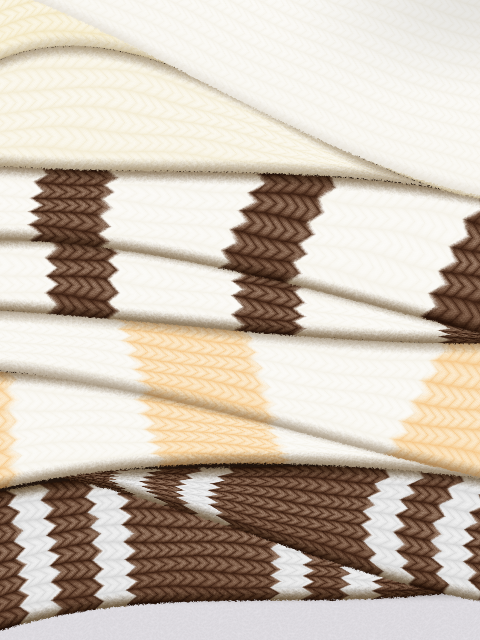
A WebGL 2 fragment shader for this texture:

```glsl
#version 300 es
precision highp float;
// A stack of folded ribbed knits: cream and white folds with brown or tan bands, brown folds below.

uniform vec2 u_resolution;
out vec4 fragColor;

const float PI = 3.14159;
const float ASPECT = 0.75;       // canvas width over height
const float SLANT = 0.95;        // lean of the strands in each rib
const float DEPTH = 1.75;        // how far yarn darkens in its grooves
const float FUZZ = 0.005;        // roughness of the fold edges
const float GAP_WIDTH = 0.022;   // reach of the shadow between folds
const vec3 WHITE = vec3(0.985, 0.98, 0.965);
const vec3 CREAM = vec3(0.98, 0.96, 0.895);
const vec3 TAN = vec3(0.985, 0.91, 0.79);
const vec3 BROWN = vec3(0.55, 0.43, 0.35);
const vec3 PALE = vec3(0.93, 0.93, 0.93);
const vec3 DARK = vec3(0.13, 0.08, 0.05);
const vec3 FLOOR = vec3(0.87, 0.86, 0.88);
const vec3 GAP_TINT = vec3(0.50, 0.41, 0.29);
const vec4 NONE = vec4(-9.0);

// Edge heights are given at x = 0, 1/3, 2/3 and 1, measured downward.
struct Fold {
    vec4 top, base;
    float rows, stitch;
    vec3 yarn, dye;
    vec4 bands, lean;
    float halfBand, bow, gap;
};

float hash(vec2 p) {
    return fract(sin(dot(p, vec2(127.1, 311.7))) * 43758.5);
}

// Distance to the nearest scattered point.
float cellular(vec2 p) {
    vec2 cell = floor(p);
    float nearest = 2.0;
    for (int j = -1; j <= 1; j++)
        for (int i = -1; i <= 1; i++) {
            vec2 c = cell + vec2(i, j);
            vec2 point = c + vec2(hash(c), hash(c + 19.3));
            nearest = min(nearest, distance(p, point));
        }
    return nearest;
}

// Cubic through four evenly spaced heights.
float bend(vec4 h, float x) {
    float t = 3.0 * x, a = t - 1.0, b = t - 2.0, c = t - 3.0;
    return dot(h, vec4(-a * b * c / 6.0, t * b * c / 2.0, -t * a * c / 2.0, t * a * b / 6.0));
}

void drawFold(inout vec3 col, vec2 p, float fuzz, Fold f) {
    float top = bend(f.top, p.x), base = bend(f.base, p.x);
    float v = (p.y - top) / max(base - top, 0.001);

    // Slanted strands mirrored about the middle of each rib
    float rib = v * f.rows + 0.10 * sin(p.x * 21.0 + v * 8.0);
    float across = 2.0 * abs(fract(rib) - 0.5);
    float row = floor(rib);
    float along = p.x * ASPECT / f.stitch + SLANT * across + hash(vec2(row, f.rows));
    along += 0.12 * sin(p.x * 47.0 + row * 2.3);
    float strand = sqrt(abs(sin(PI * along)));
    float fibre = sin(along * 25.0 + across * 11.0) * sin(along * 9.0 - across * 17.0);
    float light = mix(0.3, 1.0, strand) * (1.0 - 0.75 * pow(across, 4.0));
    light += 0.07 * fibre + 0.22 * (fuzz - 0.5);
    light *= 0.8 + 0.25 * sin(PI * clamp(v * 0.85 + 0.1, 0.0, 1.0));

    // Dyed bands follow the strands, so their sides zigzag
    float x = p.x + SLANT * (across - 0.5) * f.stitch / ASPECT;
    float soft = 0.1 * f.halfBand + 0.001, dyed = 0.0;
    for (int i = 0; i < 4; i++) {
        float centre = f.bands[i] + f.lean[i] * v + f.bow * v * (1.0 - v);
        float d = abs(x - centre) - f.halfBand + 0.004 * (fuzz - 0.5);
        dyed = max(dyed, 1.0 - smoothstep(-soft, soft, d));
    }
    vec3 yarn = mix(f.yarn, f.dye, dyed);
    vec3 knit = pow(yarn, vec3(1.0 + DEPTH * (1.0 - clamp(light, 0.0, 1.1))));

    // Contact shadow and a fuzzy outline
    float inside = min(p.y - top, base - p.y) + FUZZ * (fuzz - 0.5);
    float shade = f.gap * (1.0 - smoothstep(0.0, GAP_WIDTH, inside));
    knit *= mix(vec3(1.0), GAP_TINT, shade);
    float edge = 1.0 / u_resolution.y;
    col = mix(col, knit, smoothstep(-edge, edge, inside));
}

void main() {
    vec2 uv = gl_FragCoord.xy / u_resolution;
    vec2 p = vec2(uv.x, 1.0 - uv.y);
    vec2 q = vec2(p.x * ASPECT, p.y);
    vec2 warp = 0.006 * sin(q.yx * vec2(71.0, 93.0));
    float fuzz = 0.6 * cellular((q + warp) * vec2(190.0, 240.0)) + 0.4 * cellular(q * 420.0);

    // Floor and the dark space behind the brown folds
    vec3 col = mix(DARK, FLOOR, smoothstep(0.905, 0.952, p.y + 0.01 * p.x));
    col *= 0.97 + 0.06 * fuzz;

    // Brown folds with pale bands
    drawFold(col, p, fuzz, Fold(vec4(0.768, 0.748, 0.795, 0.90), vec4(0.986, 0.943, 0.938, 0.92),
        8.0, 0.017, BROWN, PALE, vec4(0.055, 0.215, 0.595, 0.74), vec4(0.03, 0.025, 0.01, 0.01), 0.034, 0.03, 1.0));
    drawFold(col, p, fuzz, Fold(vec4(0.72, 0.732, 0.728, 0.745), vec4(0.73, 0.788, 0.872, 0.94),
        7.0, 0.017, BROWN, PALE, vec4(0.30, 0.455, 0.85, 1.0), vec4(0.02, -0.01, -0.02, -0.03), 0.034, -0.17, 0.9));

    // White folds with tan bands
    drawFold(col, p, fuzz, Fold(vec4(0.58, 0.612, 0.67, 0.73), vec4(0.764, 0.729, 0.727, 0.748),
        6.0, 0.017, WHITE, TAN, vec4(0.42, -0.11, -9.0, -9.0), vec4(0.05, 0.01, 0.0, 0.0), 0.13, 0.0, 0.75));
    drawFold(col, p, fuzz, Fold(vec4(0.484, 0.502, 0.525, 0.534), vec4(0.58, 0.622, 0.684, 0.746),
        6.0, 0.016, WHITE, TAN, vec4(0.38, 1.06, -9.0, -9.0), vec4(0.06, -0.12, 0.0, 0.0), 0.13, 0.0, 0.55));

    // White folds with brown bands
    drawFold(col, p, fuzz, Fold(vec4(0.37, 0.39, 0.445, 0.51), vec4(0.486, 0.506, 0.528, 0.537),
        4.0, 0.018, WHITE, BROWN, vec4(0.172, 0.56, 0.99, -9.0), vec4(0.0), 0.063, 0.0, 0.85));
    drawFold(col, p, fuzz, Fold(vec4(0.258, 0.266, 0.274, 0.305), vec4(0.375, 0.401, 0.456, 0.521),
        5.0, 0.018, WHITE, BROWN, vec4(0.165, 0.625, 1.08, -9.0), vec4(-0.02, -0.09, -0.12, 0.0), 0.071, -0.03, 0.8));

    // Cream folds narrowing to the right
    drawFold(col, p, fuzz, Fold(vec4(-0.09, -0.07, 0.08, 0.25), vec4(0.094, 0.098, 0.215, 0.31),
        7.0, 0.015, CREAM, CREAM, NONE, vec4(0.0), 0.01, 0.0, 0.3));
    drawFold(col, p, fuzz, Fold(vec4(0.092, 0.096, 0.213, 0.31), vec4(0.26, 0.268, 0.275, 0.306),
        6.0, 0.017, mix(CREAM, WHITE, 0.5), CREAM, NONE, vec4(0.0), 0.01, 0.0, 0.55));

    // White fold across the upper right
    drawFold(col, p, fuzz, Fold(vec4(-0.46, -0.35, -0.23, -0.14), vec4(-0.02, 0.094, 0.219, 0.306),
        18.0, 0.012, WHITE, WHITE, NONE, vec4(0.0), 0.01, 0.0, 0.12));
    col *= 1.0 - 0.08 * smoothstep(0.55, 1.0, p.x) * (1.0 - smoothstep(0.0, 0.17, p.y));

    fragColor = vec4(clamp(col, 0.0, 1.0), 1.0);
}
```
